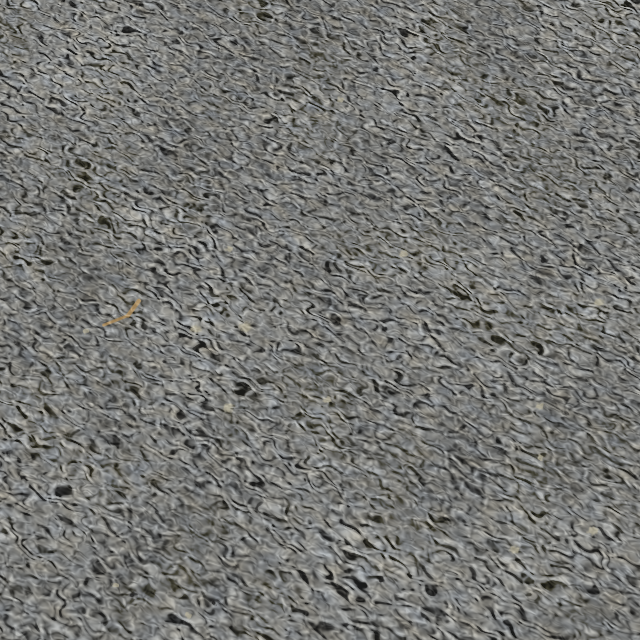
A WebGL 1 fragment shader for this texture:

```glsl
precision highp float;
uniform vec2 u_resolution;

const vec3 STONE = vec3(1.0, 1.005, 0.985);
const vec3 MOSS = vec3(1.02, 1.0, 0.78);
const vec3 PEBBLE = vec3(0.70, 0.68, 0.60);
const vec3 STRAW = vec3(0.70, 0.58, 0.40);

vec2 hash2(vec2 p) {
  vec3 h = fract(p.xyx * vec3(0.1031, 0.1030, 0.0973));
  h += dot(h, h.yzx + 33.33);
  return fract((h.xx + h.yz) * h.zy);
}

float cornerSlope(vec2 cell, vec2 corner, vec2 f) {
  return dot(hash2(cell + corner) * 2.0 - 1.0, f - corner);
}

// Gradient noise, centred on zero
float noise(vec2 p) {
  p += 300.0;
  vec2 cell = floor(p);
  vec2 f = fract(p);
  vec2 w = f * f * f * (f * (f * 6.0 - 15.0) + 10.0);
  float low = mix(cornerSlope(cell, vec2(0, 0), f), cornerSlope(cell, vec2(1, 0), f), w.x);
  float high = mix(cornerSlope(cell, vec2(0, 1), f), cornerSlope(cell, vec2(1, 1), f), w.x);
  return mix(low, high, w.y);
}

// Receding ground: grains shrink towards the top
vec2 groundPlane(vec2 uv) {
  return vec2((uv.x - 0.5) * (0.88 + 0.35 * uv.y), uv.y * (0.82 + 0.32 * uv.y));
}

// Axes along and across the slanted grain
vec2 grainAxes(vec2 p, float angle) {
  float c = cos(angle);
  float s = sin(angle);
  return vec2(c * p.x - s * p.y, s * p.x + c * p.y);
}

vec2 warp(vec2 p, float amount) {
  return p + amount * vec2(noise(p * 0.55 + 17.0), noise(p * 0.55 + 61.0));
}

float segmentDistance(vec2 p, vec2 a, vec2 b) {
  vec2 ab = b - a;
  return length(p - a - ab * clamp(dot(p - a, ab) / dot(ab, ab), 0.0, 1.0));
}

// Sparse rounded specks, at most one per grid cell
float specks(vec2 uv, float count, float chance, float radius, float seed) {
  vec2 p = uv * count;
  vec2 cell = floor(p);
  vec2 pick = hash2(cell + seed);
  vec2 d = (fract(p) - mix(vec2(0.2), vec2(0.8), hash2(cell + seed + 41.0))) / count;
  d.y *= 1.25;
  float size = radius * (0.6 + 0.6 * pick.y);
  float edge = length(d) + 0.006 * noise(uv * 170.0);
  return step(pick.x, chance) * (1.0 - smoothstep(size * 0.5, size * 1.3, edge));
}

void main() {
  vec2 uv = gl_FragCoord.xy / u_resolution.y;
  vec2 ground = grainAxes(groundPlane(uv), 0.46);
  vec2 grain = warp(ground * vec2(62.0, 112.0), 2.2);
  vec2 fineGrain = warp(ground * vec2(115.0, 190.0) + 90.0, 1.6);

  // Slab relief, with shadow under the lower edges
  float height = noise(grain);
  float slope = noise(grain + vec2(0.12, 0.48)) - height;
  float patches = noise(uv * 5.0 + 8.0) + 0.6 * noise(uv * 13.0);
  float shadow = smoothstep(0.1, 0.4, slope) * (1.0 + 1.2 * patches);
  float fine = noise(fineGrain);

  float tone = 0.478 - 0.25 * slope - 0.15 * shadow;
  tone += 0.16 * height + 0.28 * fine + 0.09 * patches;
  tone = clamp(tone, 0.1, 0.72);

  // Mossy shadows and faint warm or cool stone
  float mossPatch = smoothstep(-0.1, 0.3, noise(uv * 9.0 + 30.0));
  float moss = mossPatch * (1.0 - smoothstep(0.2, 0.42, tone));
  float tint = noise(ground * vec2(30.0, 50.0) + 70.0);
  vec3 color = tone * mix(STONE, MOSS, moss);
  color *= 1.0 + tint * vec3(0.06, 0.01, -0.08);

  // Loose pebbles and dark pits
  color = mix(color, PEBBLE + 0.2 * fine, 0.85 * specks(uv, 9.0, 0.1, 0.008, 5.0));
  color = mix(color, vec3(0.09), 0.8 * specks(uv, 8.0, 0.08, 0.007, 23.0));

  // One bent piece of straw
  vec2 bend = vec2(0.200, 0.507);
  float stem = segmentDistance(uv, vec2(0.162, 0.492), bend);
  float tip = segmentDistance(uv, bend, vec2(0.217, 0.530));
  float straw = 1.0 - smoothstep(0.001, 0.0035, min(stem, tip - 0.001));
  color = mix(color, STRAW + 0.25 * fine, 0.9 * straw);

  gl_FragColor = vec4(color, 1.0);
}
```
